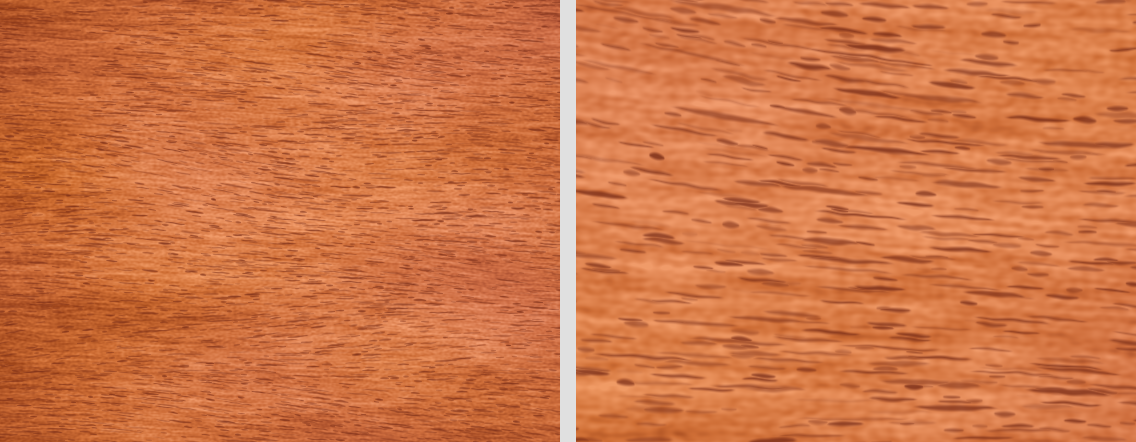
Left, the full canvas; right, a detail of the centre.
This texture is drawn by a WebGL 2 fragment shader. Its source:

```glsl
#version 300 es
precision highp float;
// Reddish-brown plank with nearly horizontal grain, lit brightest in the middle.
// Stretched gradient noise gives bands and fibres; jittered, tapered strokes
// on several grids give the short dark pores, which gather in clusters.

uniform vec2 u_resolution;
out vec4 fragColor;

vec3 hash3(vec2 p) {
    vec3 h = fract(p.xyx * vec3(0.1031, 0.1030, 0.0973));
    h += dot(h, h.yzx + 33.33);
    return fract((h.xxy + h.yzz) * h.zyx);
}

float corner(vec2 cell, vec2 offset) {
    return dot(hash3(cell).xy * 2.0 - 1.0, offset);
}

float gradientNoise(vec2 p) {
    vec2 i = floor(p), f = p - i;
    vec2 u = f * f * f * (f * (f * 6.0 - 15.0) + 10.0);
    vec2 e = vec2(1.0, 0.0);
    float low = mix(corner(i, f), corner(i + e, f - e), u.x);
    float high = mix(corner(i + e.yx, f - e.yx), corner(i + 1.0, f - 1.0), u.x);
    return mix(low, high, u.y);
}

// Interlocked fibres lean upward in the lower left.
float fibreTilt(vec2 p) {
    float figure = exp(-pow((p.y - 0.23) / 0.1, 2.0)) * (1.0 - smoothstep(0.2, 0.75, p.x));
    return 0.3 * gradientNoise(p * vec2(1.3, 5.0) + 41.0) + 0.2 * figure;
}

// One grid of pores; returns the darkest stroke covering p.
float poreLayer(vec2 p, vec2 cellSize, float seed, float blur) {
    vec2 home = floor(p / cellSize);
    float cover = 0.0;
    for (int j = -1; j <= 1; j++) {
        for (int i = -1; i <= 1; i++) {
            vec2 cell = home + vec2(i, j);
            vec3 place = hash3(cell + seed);
            vec3 form = hash3(cell + seed + 57.0);
            vec2 centre = (cell + place.xy) * cellSize;
            float cluster = gradientNoise(centre * vec2(4.0, 14.0) + 9.0);
            float present = smoothstep(-0.08, 0.08, 0.56 + 0.9 * cluster - place.z);

            vec2 d = p - centre;
            d.y -= fibreTilt(centre) * d.x;
            float halfLength = cellSize.x * (0.12 + 0.36 * form.x * form.x);
            float along = min(abs(d.x) / halfLength, 1.0);
            float halfWidth = (0.0008 + 0.0015 * form.y * form.y) * (1.0 - along * along);
            float stroke = 1.0 - smoothstep(halfWidth - blur, halfWidth + blur, abs(d.y));
            stroke *= 1.0 - smoothstep(0.75, 1.0, along);
            cover = max(cover, stroke * present * (0.35 + 0.65 * form.z));
        }
    }
    return cover;
}

void main() {
    vec2 uv = gl_FragCoord.xy / u_resolution;
    vec2 p = gl_FragCoord.xy / u_resolution.y;

    // Bend the plank space so that the grain drifts gently downhill.
    vec2 grain = p;
    grain.y += 0.045 * p.x + 0.03 * gradientNoise(p * vec2(1.6, 3.5) + 3.0);
    vec2 sheared = grain - vec2(0.0, fibreTilt(grain) * 0.12 * gradientNoise(grain * vec2(7.0, 3.0)));

    // Broad light, then bands, fibres and fine tooth.
    vec2 fromCentre = uv - vec2(0.53, 0.52);
    float tone = 0.74 - 0.85 * dot(fromCentre, fromCentre);
    tone -= 0.12 * (1.0 - smoothstep(0.0, 0.3, uv.x));
    tone -= 0.16 * exp(-dot((uv - vec2(0.16, 0.25)) * vec2(3.0, 9.0), (uv - vec2(0.16, 0.25)) * vec2(3.0, 9.0)));
    tone += 0.36 * gradientNoise(grain * vec2(1.4, 10.0) + 17.0);
    tone += 0.32 * gradientNoise(sheared * vec2(5.0, 65.0) + 5.0);
    tone += 0.42 * gradientNoise(sheared * vec2(17.0, 165.0) + 23.0);
    tone += 0.32 * gradientNoise(p * vec2(110.0, 190.0) + 71.0);

    // Pores with slightly ragged edges.
    vec2 ragged = grain;
    ragged.y += 0.0022 * gradientNoise(grain * vec2(55.0, 90.0));
    float blur = 0.0012 + 0.5 / u_resolution.y;
    float pores = 0.0;
    for (int k = 0; k < 4; k++) {
        float size = 1.15 - 0.17 * float(k);
        pores = max(pores, poreLayer(ragged, vec2(0.085, 0.0135) * size, 131.0 * float(k) + 11.0, blur));
    }

    // Brown to orange to pale salmon, pinker toward the right.
    tone = clamp(tone, 0.0, 1.05);
    vec3 colour = mix(vec3(0.62, 0.27, 0.12), vec3(0.81, 0.43, 0.225), min(tone * 2.0, 1.0));
    colour = mix(colour, vec3(0.93, 0.59, 0.40), max(tone * 2.0 - 1.0, 0.0));
    colour.b += 0.035 * (uv.x - 0.4) + 0.06 * gradientNoise(p * vec2(2.0, 4.0) + 88.0);
    colour = mix(colour, vec3(0.47, 0.17, 0.09), 0.8 * pores);
    fragColor = vec4(colour, 1.0);
}
```
